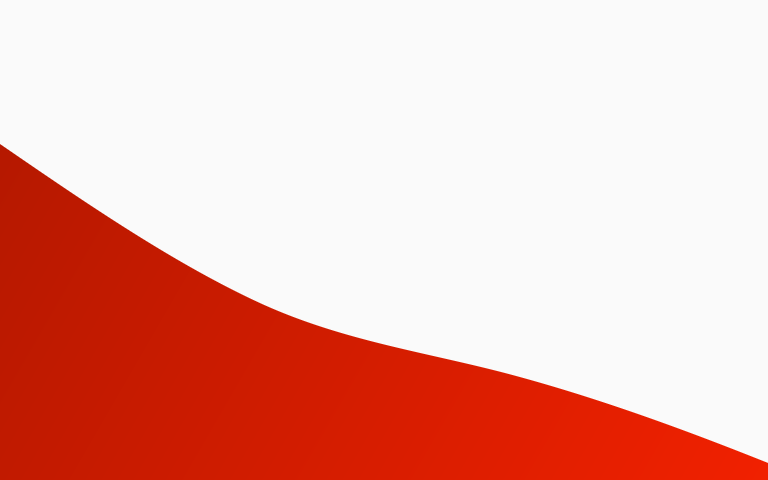
Write a WebGL 2 fragment shader that draws this background.

```glsl
#version 300 es
precision highp float;

uniform vec2 u_resolution;
out vec4 fragColor;

const vec3 PAPER = vec3(0.98);
const vec3 DEEP_RED = vec3(0.69, 0.092, 0.0);
const vec3 BRIGHT_RED = vec3(0.945, 0.128, 0.0);

// Cubic through two heights with a given slope at each end
float hermite(float t, vec2 heights, vec2 slopes) {
    float s = 1.0 - t;
    return heights.x * s * s * (1.0 + 2.0 * t)
         + heights.y * t * t * (3.0 - 2.0 * t)
         + slopes.x * t * s * s
         - slopes.y * t * t * s;
}

// Height of the slope's edge: three joined spans across the width
float waveHeight(float x, vec4 heights, vec4 slopes) {
    float span = clamp(floor(x * 3.0), 0.0, 2.0);
    int i = int(span);
    return hermite(x * 3.0 - span,
                   vec2(heights[i], heights[i + 1]),
                   vec2(slopes[i], slopes[i + 1]) / 3.0);
}

// Position from 0 to 1 along a gradient that reaches both far corners
float gradientPosition(vec2 uv, float aspect, float angle) {
    vec2 direction = vec2(cos(angle), sin(angle));
    vec2 size = vec2(aspect, 1.0);
    vec2 offset = (uv - 0.5) * size;
    return 0.5 + dot(offset, direction) / dot(size, abs(direction));
}

void main() {
    vec2 uv = gl_FragCoord.xy / u_resolution;
    float aspect = u_resolution.x / u_resolution.y;

    // Red fill, brightening toward the lower right
    float shade = gradientPosition(uv, aspect, radians(-30.0));
    vec3 fill = mix(DEEP_RED, BRIGHT_RED, shade);

    // Smooth curved edge
    vec4 heights = vec4(0.700, 0.3725, 0.219, 0.0355);
    vec4 slopes = vec4(-1.10, -0.75, -0.43, -0.64);
    float above = uv.y - waveHeight(uv.x, heights, slopes);
    float edge = length(vec2(dFdx(above), dFdy(above)));
    float coverage = clamp(0.5 - above / edge, 0.0, 1.0);

    fragColor = vec4(mix(PAPER, fill, coverage), 1.0);
}
```
